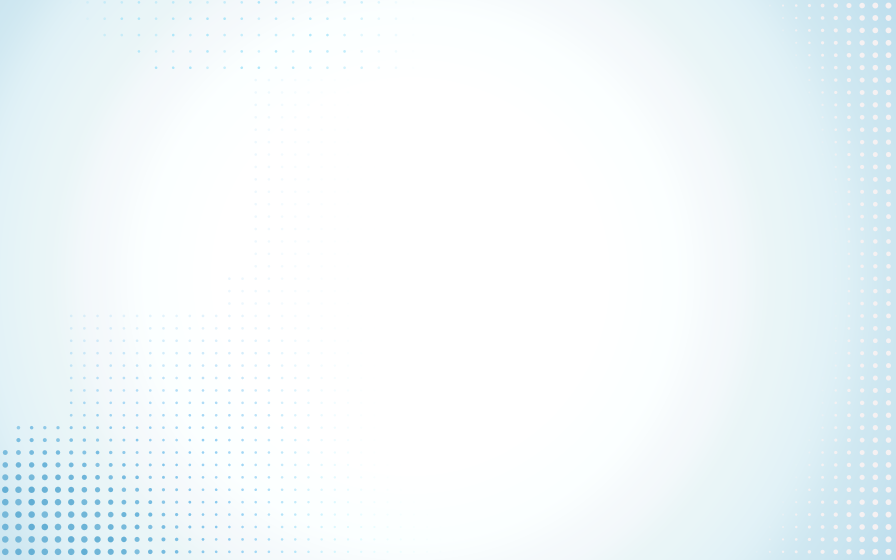
Give the GLSL for this background, as a Shadertoy shader.

```glsl
const vec2 GLOW_CENTRE = vec2(0.733, 0.506);
const vec2 GRID_ORIGIN = vec2(0.0094, 0.0146);
const vec2 GRID_PITCH = vec2(0.02354, 0.02217);
const vec2 PATCH_ORIGIN = vec2(0.1563, 0.9958);
const vec2 PATCH_PITCH = vec2(0.0306, 0.0292);
const float LARGE_DOT = 0.0058;
const float SMALL_DOT = 0.0023;

const vec3 WHITE = vec3(1.0);
const vec3 ICE = vec3(0.985, 1.0, 1.0);
const vec3 LILAC = vec3(0.958, 0.975, 0.985);
const vec3 MIST = vec3(0.915, 0.961, 0.967);
const vec3 PALE_BLUE = vec3(0.885, 0.948, 0.968);
const vec3 SKY = vec3(0.805, 0.904, 0.943);
const vec3 EDGE_BLUE = vec3(0.74, 0.87, 0.93);
const vec3 DOT_BLUE = vec3(0.38, 0.68, 0.83);
const vec3 DOT_AZURE = vec3(0.55, 0.80, 0.95);
const vec3 DOT_CYAN = vec3(0.70, 0.97, 1.0);
const vec3 DOT_CREAM = vec3(0.965, 0.945, 0.95);

float hash(vec2 p) {
    return fract(sin(dot(p, vec2(127.1, 311.7))) * 43758.5453);
}

vec2 nearestCentre(vec2 p, vec2 origin, vec2 pitch) {
    return origin + pitch * floor((p - origin) / pitch + 0.5);
}

// Antialiased disc coverage
float disc(vec2 p, vec2 centre, float radius) {
    return clamp((radius - length(p - centre)) * iResolution.y + 0.5, 0.0, 1.0);
}

// Soft rings from the white middle to the blue corners
vec3 background(vec2 p) {
    float r = length(p - GLOW_CENTRE);
    vec3 col = mix(WHITE, ICE, smoothstep(0.32, 0.48, r));
    col = mix(col, LILAC, smoothstep(0.46, 0.57, r));
    col = mix(col, MIST, smoothstep(0.56, 0.66, r));
    col = mix(col, PALE_BLUE, smoothstep(0.65, 0.77, r));
    col = mix(col, SKY, smoothstep(0.74, 0.88, r));
    return mix(col, EDGE_BLUE, smoothstep(0.86, 1.02, r));
}

// Blue dots shrinking away from the lower left corner
vec3 cornerDots(vec3 col, vec2 p) {
    vec2 c = nearestCentre(p, GRID_ORIGIN, GRID_PITCH);
    float reach = length(c / vec2(0.36, 0.27));
    float radius = mix(LARGE_DOT, SMALL_DOT, smoothstep(0.4, 1.1, reach));
    radius *= mix(1.0, 0.75, smoothstep(0.4, 0.8, c.x));

    // Stepped upper limit, rising into a faint column
    float ceiling = c.x < 0.02 ? 0.2 : c.x < 0.115 ? 0.245 : 0.44;
    ceiling = c.x > 0.45 ? 0.87 : c.x > 0.395 ? 0.51 : ceiling;
    float limit = 0.71 + 0.16 * max(0.0, 1.0 - c.y / 0.2);
    float alpha = mix(1.0, 0.22, smoothstep(0.16, 0.48, c.y));
    alpha *= 1.0 - smoothstep(0.35, limit, c.x);
    alpha *= step(c.y, ceiling) * mix(0.8, 1.0, hash(c));

    vec3 tint = mix(DOT_BLUE, DOT_AZURE, smoothstep(0.5, 1.3, reach));
    tint = mix(tint, DOT_CYAN, smoothstep(0.4, 0.7, c.x));
    return mix(col, tint, alpha * disc(p, c, radius));
}

// Sparse small dots along the top
vec3 topDots(vec3 col, vec2 p) {
    vec2 c = nearestCentre(p, PATCH_ORIGIN, PATCH_PITCH);
    float floorLine = max(0.87, 0.97 - 0.7 * (c.x - 0.14));
    float alpha = step(0.12, c.x) * step(floorLine, c.y);
    alpha *= smoothstep(0.1, 0.25, c.x) * (1.0 - smoothstep(0.55, 0.77, c.x));
    alpha *= mix(0.45, 0.85, hash(c));
    vec3 tint = mix(DOT_AZURE, DOT_CYAN, 0.5);
    return mix(col, tint, alpha * disc(p, c, SMALL_DOT));
}

// Cream dots growing toward the right edge and its corners
vec3 rightDots(vec3 col, vec2 p) {
    vec2 c = nearestCentre(p, GRID_ORIGIN, GRID_PITCH);
    float bend = abs(c.y - 0.52) * 2.0;
    float start = 1.485 - 0.14 * bend * bend;
    float growth = smoothstep(start, 1.58, c.x);
    float radius = mix(0.0015, mix(0.0040, 0.0053, bend), growth);
    float alpha = smoothstep(start - 0.01, start + 0.05, c.x);
    return mix(col, DOT_CREAM, alpha * disc(p, c, radius));
}

void mainImage(out vec4 fragColor, in vec2 fragCoord) {
    vec2 p = fragCoord / iResolution.y;
    vec3 col = background(p);
    col = topDots(col, p);
    col = cornerDots(col, p);
    col = rightDots(col, p);
    fragColor = vec4(col, 1.0);
}
```
